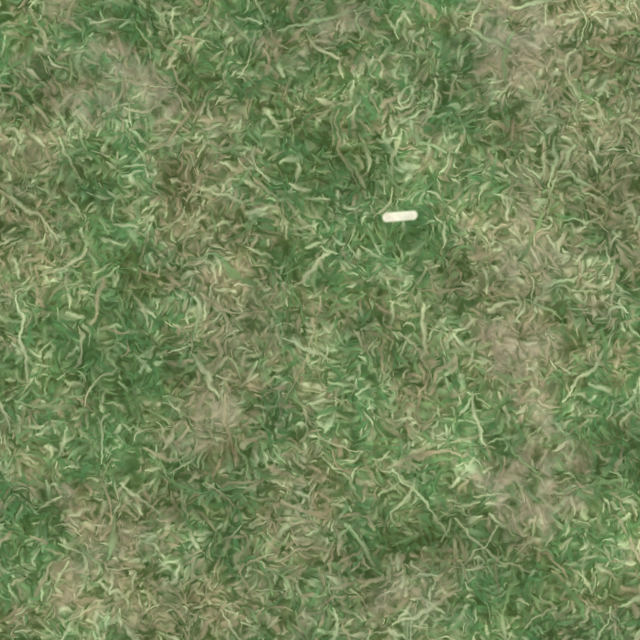
Write a Shadertoy shader that draws this texture.

```glsl
#define DEEP vec3(0.25, 0.33, 0.17)
#define LUSH vec3(0.34, 0.49, 0.30)
#define GREEN vec3(0.47, 0.57, 0.38)
#define STRAW vec3(0.61, 0.58, 0.45)
#define PALE vec3(0.71, 0.75, 0.58)
#define BARE vec3(0.68, 0.63, 0.54)
#define CHIP vec3(0.92, 0.90, 0.80)
#define LAYERS 10
#define SOFTNESS 0.0027
#define BLADE_CELLS 29.0
#define STALK_CELLS 11.0
#define SHADOW 0.17

vec4 hash4(vec2 p) {
    vec4 q = fract(p.xyxy * vec4(0.1031, 0.1030, 0.0973, 0.1099));
    q += dot(q, q.wzxy + 33.33);
    return fract((q.xxyz + q.yzzw) * q.zywx);
}

float noise(vec2 p) {
    vec2 i = floor(p), f = fract(p);
    f = f * f * (3.0 - 2.0 * f);
    return mix(mix(hash4(i).x, hash4(i + vec2(1, 0)).x, f.x),
               mix(hash4(i + vec2(0, 1)).x, hash4(i + vec2(1, 1)).x, f.x), f.y);
}

float fbm(vec2 p) {
    float sum = 0.0, weight = 0.53;
    for (int i = 0; i < 4; i++) {
        sum += weight * noise(p);
        p = mat2(1.6, 1.2, -1.2, 1.6) * p + 17.3;
        weight *= 0.5;
    }
    return sum;
}

// Distance to a bent, tapered blade lying along the x axis
float bladeDistance(vec2 p, float halfLength, float halfWidth, float bend) {
    float t = clamp(p.x / halfLength, -1.0, 1.0);
    p.y -= bend * (t * t - 0.4);
    p.x -= t * halfLength;
    return length(p) - halfWidth * (1.0 - 0.5 * t * t);
}

vec3 bladeColor(float dryness, float tone, float tint) {
    float dry = smoothstep(0.2, 0.8, dryness + 0.6 * (tint - 0.5));
    vec3 color = mix(mix(LUSH, GREEN, smoothstep(0.0, 0.3, dry)), STRAW, smoothstep(0.3, 1.0, dry));
    color = mix(color, DEEP, 0.9 * smoothstep(0.36, 0.0, tone));
    return mix(color, PALE, 0.85 * smoothstep(0.6, 1.0, tone));
}

// One scattered layer of blades with soft shadows beneath them
vec3 bladeLayer(vec3 color, vec2 p, float cells, float seed, float dryness,
                float slimness, float density, float lift, float soft) {
    vec2 g = p * cells, home = floor(g);
    for (int j = -1; j <= 1; j++)
    for (int i = -1; i <= 1; i++) {
        vec2 cell = home + vec2(i, j);
        vec4 place = hash4(cell + seed * 37.7 + 5.0);
        vec4 look = hash4(cell + seed * 71.3 + 211.0);
        if (look.w > density) continue;
        float angle = 6.2832 * place.z, c = cos(angle), s = sin(angle);
        vec2 q = mat2(c, -s, s, c) * (g - cell - place.xy);
        float halfLength = mix(0.2, 0.88, place.w);
        float halfWidth = mix(0.06, 0.15, look.x) * slimness;
        float d = bladeDistance(q, halfLength, halfWidth, 0.3 * (look.y - 0.5)) / cells;
        color = mix(color, DEEP, SHADOW * smoothstep(0.006, 0.0, d));
        float tone = clamp(fract(look.z * 7.13 + look.x) + lift, 0.0, 1.0);
        vec3 blade = bladeColor(dryness, tone, look.z);
        blade *= 1.0 + 0.14 * q.x / halfLength;
        color = mix(color, blade, 0.9 * smoothstep(soft, -soft, d));
    }
    return color;
}

void mainImage(out vec4 fragColor, in vec2 fragCoord) {
    vec2 uv = fragCoord / iResolution.y;
    float soft = max(SOFTNESS, 0.7 / iResolution.y);

    // Broad patches of dry and lush ground, with smaller clumps of light and shade
    float dryness = 0.53 + 1.3 * (fbm(uv * 7.0 + 3.7) - 0.5);
    float clump = fbm(uv * 14.0 + 57.0) - 0.5;
    float wear = smoothstep(0.60, 0.78, fbm(uv * 6.0 + 41.0));
    wear = max(wear, smoothstep(0.13, 0.02, length(uv - vec2(0.80, 0.94))));
    dryness += 0.2 * wear;

    // Thatch beneath the blades
    float thatch = fbm(uv * 70.0);
    vec3 color = mix(DEEP, mix(GREEN, STRAW, clamp(dryness, 0.0, 1.0)), smoothstep(0.2, 0.7, thatch));

    // Short blades, bent by a gentle warp
    vec2 warp = vec2(fbm(uv * 32.0), fbm(uv * 32.0 + 60.0)) - 0.5;
    vec2 p = uv + 0.022 * warp;
    for (int k = 0; k < LAYERS; k++) {
        float layer = float(k);
        float cells = BLADE_CELLS + 24.0 * fract(layer * 0.618);
        color = bladeLayer(color, p + layer * 0.137, cells, layer, dryness, 1.0, 0.85,
                           0.01 * layer - 0.05 + 0.5 * clump, soft);
    }

    // Worn soil and a few long dry stalks
    float crumbs = smoothstep(0.3, 0.7, fbm(uv * 55.0 + 9.0));
    color = mix(color, BARE, wear * mix(0.1, 0.55, crumbs));
    color = bladeLayer(color, p, STALK_CELLS, 23.0, 0.65, 0.26, 0.25, 0.25, soft);
    color = bladeLayer(color, p, STALK_CELLS * 1.8, 31.0, 0.6, 0.45, 0.35, 0.2, soft);

    // Pale chip lying on the grass
    vec2 chip = uv - vec2(0.625, 0.662);
    chip.y -= 0.08 * chip.x;
    chip.x -= clamp(chip.x, -0.02, 0.02);
    color = mix(color, CHIP, smoothstep(soft, -soft, length(chip) - 0.0075));

    // Fine mottling and broad light
    color *= 0.91 + 0.22 * fbm(uv * 100.0 + 80.0);
    color *= 0.94 + 0.14 * noise(uv * 7.0 + 15.0) + 0.3 * clump;
    color += vec3(-0.03, 0.01, 0.015) * (noise(uv * 30.0 + 33.0) - 0.4);
    fragColor = vec4(clamp(color, 0.0, 1.0), 1.0);
}
```
